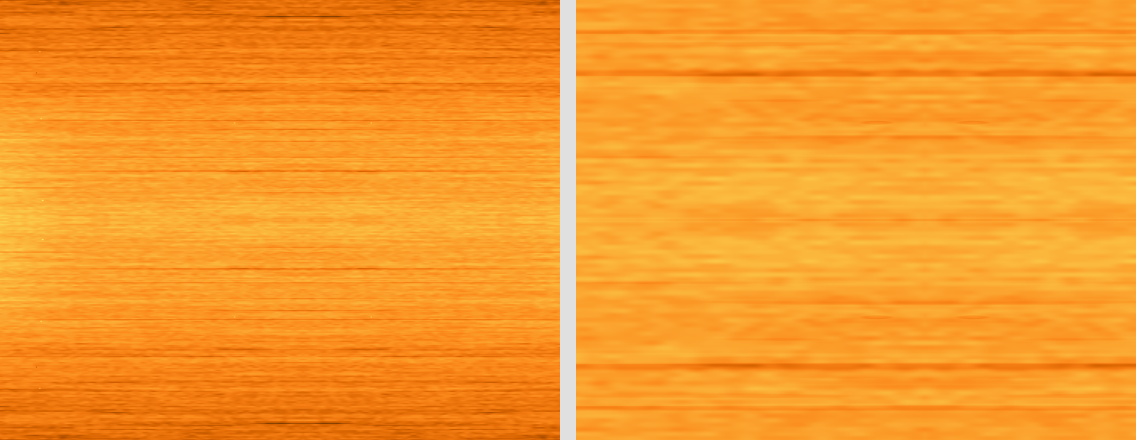
Left, the full canvas; right, a detail of the centre.
Give the GLSL for this texture, as a WebGL 2 fragment shader.

```glsl
#version 300 es
precision highp float;
// Book-matched amber wood veneer: fine horizontal grain, pores and a bright middle band.

uniform vec2 u_resolution;
out vec4 outColor;

const vec2 MIRROR_AXIS = vec2(0.541, 0.5);   // fold lines, as a share of the canvas
const float MIDDLE_TONE = 0.650;             // green level in the middle band
const float EDGE_DARKENING = 0.198;          // loss towards top and bottom
const float SIDE_GLOW = 0.09;                // gain at the outer sides
const float GLOW_WIDTH = 0.08;

// Noise frequencies per canvas height (along, across the grain)
const vec2 CLOUD_FREQ = vec2(4.0, 9.0);
const vec2 STREAK_FREQ = vec2(1.2, 60.0);
const vec2 LINE_FREQ = vec2(2.0, 180.0);
const vec2 HAIR_FREQ = vec2(9.0, 290.0);
const vec2 FIBRE_FREQ = vec2(70.0, 290.0);
const vec2 LONG_VEIN_FREQ = vec2(0.7, 190.0);
const vec2 SHORT_VEIN_FREQ = vec2(7.0, 210.0);

const float CLOUD_AMOUNT = 0.03;
const float STREAK_AMOUNT = 0.05;
const float LINE_AMOUNT = 0.065;
const float HAIR_AMOUNT = 0.085;
const float FIBRE_AMOUNT = 0.095;
const float LONG_VEIN_AMOUNT = 0.11;
const float SHORT_VEIN_AMOUNT = 0.06;

// Scattered marks: cell size and half size in canvas heights
const vec2 PORE_CELL = vec2(0.075, 0.016);
const vec2 PORE_SIZE = vec2(0.012, 0.0015);
const float PORE_CHANCE = 0.06;
const float PORE_AMOUNT = 0.09;
const vec2 SPECK_CELL = vec2(0.09, 0.09);
const vec2 SPECK_SIZE = vec2(0.0022, 0.0018);
const float SPECK_CHANCE = 0.07;
const float SPECK_AMOUNT = 0.22;

// Integer hash of a lattice cell, 0 to 1
float hash(vec2 cell, uint salt) {
    uvec2 q = uvec2(ivec2(cell));
    uint h = q.x * 1597334677u ^ q.y * 3812015801u ^ salt * 668265263u;
    h = (h ^ (h >> 15)) * 2246822519u;
    h = (h ^ (h >> 13)) * 3266489917u;
    h ^= h >> 16;
    return float(h >> 8) / 16777216.0;
}

// Smooth value noise, 0 to 1
float noise(vec2 p, uint salt) {
    vec2 cell = floor(p);
    vec2 f = fract(p);
    f = f * f * (3.0 - 2.0 * f);
    float low = mix(hash(cell, salt), hash(cell + vec2(1, 0), salt), f.x);
    float high = mix(hash(cell + vec2(0, 1), salt), hash(cell + vec2(1, 1), salt), f.x);
    return mix(low, high, f.y);
}

float signedNoise(vec2 p, uint salt) {
    return noise(p, salt) - 0.5;
}

// Grain whose rows start at different places, so streak ends never line up
float grain(vec2 p, vec2 freq, uint salt) {
    vec2 q = p * freq;
    float row = floor(q.y);
    float f = smoothstep(0.0, 1.0, q.y - row);
    float low = noise(vec2(q.x + 9.0 * hash(vec2(row, 0), salt), row), salt);
    float high = noise(vec2(q.x + 9.0 * hash(vec2(row + 1.0, 0), salt), row + 1.0), salt);
    return mix(low, high, f) - 0.5;
}

// Coverage of sparse elliptical marks, one candidate per cell
float marks(vec2 p, vec2 cellSize, vec2 halfSize, float chance, uint salt) {
    vec2 cell = floor(p / cellSize);
    if (hash(cell, salt) > chance) return 0.0;
    vec2 jitter = vec2(hash(cell, salt + 1u), hash(cell, salt + 2u));
    vec2 size = halfSize * mix(0.5, 1.1, hash(cell, salt + 3u));
    vec2 offset = p - (cell + mix(vec2(0.25), vec2(0.75), jitter)) * cellSize;
    float edge = 0.6 / (u_resolution.y * size.y);
    return 1.0 - smoothstep(1.0 - edge, 1.0 + edge, length(offset / size));
}

// Amber ramp driven by its green level
vec3 amber(float green) {
    float shade = max(0.57 - green, 0.0);
    float red = 0.985 - 4.5 * shade * shade;
    float blue = max(0.72 * green - 0.28, 0.0);
    return clamp(vec3(red, green, blue), 0.0, 1.0);
}

void main() {
    // Fold the canvas into one quarter sheet
    vec2 folded = abs(gl_FragCoord.xy / u_resolution - MIRROR_AXIS);
    vec2 p = folded * vec2(u_resolution.x / u_resolution.y, 1.0);

    // Broad light
    float height = folded.y * 2.0;
    float tone = MIDDLE_TONE - EDGE_DARKENING * smoothstep(0.1, 1.05, height);
    float glow = exp((folded.x - MIRROR_AXIS.x) / GLOW_WIDTH);
    tone += SIDE_GLOW * glow * (1.0 - smoothstep(0.2, 0.75, height));
    tone += CLOUD_AMOUNT * signedNoise(p * CLOUD_FREQ, 2u);

    // Fine grain and dark veins
    tone += STREAK_AMOUNT * grain(p, STREAK_FREQ, 4u);
    tone += LINE_AMOUNT * grain(p, LINE_FREQ, 5u);
    tone += HAIR_AMOUNT * grain(p, HAIR_FREQ, 6u);
    tone += FIBRE_AMOUNT * grain(p, FIBRE_FREQ, 7u);
    tone -= LONG_VEIN_AMOUNT * smoothstep(0.28, 0.46, grain(p, LONG_VEIN_FREQ, 8u));
    tone -= SHORT_VEIN_AMOUNT * smoothstep(0.28, 0.46, grain(p, SHORT_VEIN_FREQ, 9u));

    // Pores, then dark and light specks
    tone -= PORE_AMOUNT * marks(p, PORE_CELL, PORE_SIZE, PORE_CHANCE, 20u);
    tone -= SPECK_AMOUNT * marks(p, SPECK_CELL, SPECK_SIZE, SPECK_CHANCE, 30u);
    tone += SPECK_AMOUNT * marks(p, SPECK_CELL, SPECK_SIZE, SPECK_CHANCE, 40u);

    outColor = vec4(amber(tone), 1.0);
}
```
